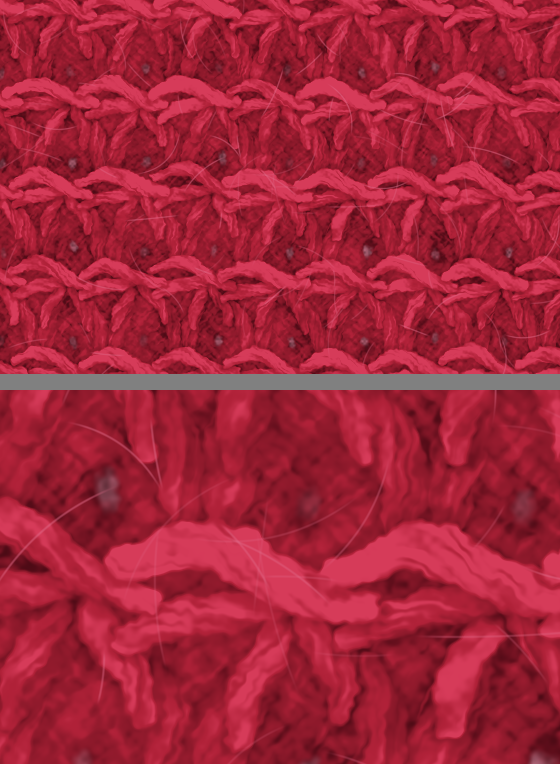
Top: the whole. Bottom: its middle third, enlarged.
A Shadertoy shader for this texture:

```glsl
const vec2 PITCH = vec2(0.193, 0.243);   // stitch width and row height
const vec2 ORIGIN = vec2(0.695, 0.504);  // centre of one ridge stitch
const float JITTER = 0.016;              // stitch displacement
const float EDGE = 0.006;                // softness of the yarn outline
const vec2 FIBRE = vec2(24.0, 175.0);    // fibre frequency along and across
const float TWIST = 0.32;                // slant of fibres in the yarn
const int HAIRS = 110;
const float HAIR_WIDTH = 0.0009;
const float PI = 3.14159265;

const vec3 DEEP = vec3(0.36, 0.05, 0.10);
const vec3 SHADE = vec3(0.56, 0.10, 0.17);
const vec3 BODY = vec3(0.69, 0.13, 0.22);
const vec3 LIGHT = vec3(0.84, 0.23, 0.35);
const vec3 GAP = vec3(0.57, 0.34, 0.40);
const vec3 HAIR = vec3(0.88, 0.42, 0.54);

float hash(vec2 p) {
    return fract(sin(dot(p, vec2(127.1, 311.7))) * 43758.545);
}

vec2 hash2(vec2 p) {
    return vec2(hash(p), hash(p + 19.7));
}

float noise(vec2 p) {
    vec2 i = floor(p), f = fract(p);
    f = f * f * (3.0 - 2.0 * f);
    return mix(mix(hash(i), hash(i + vec2(1, 0)), f.x),
               mix(hash(i + vec2(0, 1)), hash(i + vec2(1, 1)), f.x), f.y);
}

vec2 noise2(vec2 p) {
    return vec2(noise(p), noise(p + 41.3)) - 0.5;
}

// Lays a curved yarn from a to b over the surface (x: tone, y: gap amount)
void lay(inout vec2 surface, vec2 p, vec2 a, vec2 b, vec2 bend,
         float radius, float level, float seed) {
    float len = length(b - a);
    vec2 dir = (b - a) / len, side = vec2(-dir.y, dir.x);
    float along = dot(p - a, dir);
    float t = clamp(along / len, 0.0, 1.0);
    float across = dot(p - a, side) - bend.x * sin(PI * t) - bend.y * sin(2.0 * PI * t);
    float r = radius * (0.7 + 0.3 * sin(PI * t));
    float d = length(vec2(along - t * len, across));
    if (d > r * 1.7) return;

    // Contact shadow, then the rounded, twisted yarn
    surface.x *= mix(0.6, 1.0, smoothstep(r * 0.9, r * 1.7, d));
    float x = clamp(across / r, -1.0, 1.0);
    vec2 q = vec2(along, across + TWIST * along);
    float fibre = 0.65 * noise(q * FIBRE + seed * 57.0)
                + 0.35 * noise(q * FIBRE * vec2(1.6, 0.45) + seed * 91.0);
    float tone = level * (0.5 + 0.55 * sqrt(1.0 - x * x))
               + 0.62 * (fibre - 0.5) + 0.1 * x * side.y + 0.16 * (seed - 0.5);
    surface = mix(surface, vec2(tone, 0.0), smoothstep(r, r - EDGE, d));
}

// Draws one depth layer of a stitch, with p relative to its centre
void stitch(inout vec2 surface, vec2 p, int layer, vec2 id) {
    float seed = hash(id + float(layer) * 7.3);
    vec2 v = (hash2(id + float(layer) * 3.1) - 0.5) * JITTER;
    if (layer == 0) {         // sunken loop and the gap beside the ridge
        lay(surface, p, vec2(-0.065, -0.08), vec2(-0.035, -0.20) + v, vec2(0.008, 0.0), 0.027, 0.47, seed);
        lay(surface, p, vec2(0.035, -0.08), vec2(0.0, -0.20) + v, vec2(-0.008, 0.0), 0.027, 0.45, 1.0 - seed);
        float gap = length((p - vec2(0.08, 0.066) - v) * vec2(1.15, 0.8));
        surface.x *= mix(0.4, 1.0, smoothstep(0.008, 0.036, gap));
        surface.y = max(surface.y, (0.25 + 0.65 * seed) * smoothstep(0.016, 0.005, gap));
    } else if (layer == 1) {  // splayed legs hanging under the ridge
        lay(surface, p, vec2(0.052, -0.025), vec2(0.010, -0.135) + v, vec2(-0.007, 0.004), 0.020, 0.60, seed);
        lay(surface, p, vec2(0.070, -0.025), vec2(0.118, -0.130) - v, vec2(0.007, -0.004), 0.020, 0.58, 1.0 - seed);
    } else if (layer == 2) {  // lower ply rising to the right
        lay(surface, p, vec2(-0.080, -0.056) + v, vec2(0.055, -0.018), vec2(0.008, 0.003), 0.022, 0.70, seed);
    } else {                  // upper ply arching over and down
        lay(surface, p, vec2(-0.088, 0.008) + v, vec2(0.125, -0.022), vec2(0.026, 0.013),
            0.023 + 0.005 * seed, 0.77, seed);
    }
}

void mainImage(out vec4 fragColor, in vec2 fragCoord) {
    vec2 uv = fragCoord / iResolution.y;
    float pixel = 1.0 / iResolution.y;
    vec2 p = uv + 0.022 * noise2(uv * 7.0) + 0.008 * noise2(uv * 45.0) + 0.005 * noise2(uv * 130.0);

    // Matted fibres behind the stitches
    float mat = noise(vec2(p.x + p.y, p.x - p.y) * vec2(28.0, 120.0))
              + noise(vec2(p.x - p.y, p.x + p.y) * vec2(24.0, 100.0));
    vec2 surface = vec2(0.06 + 0.26 * mat, 0.0);

    vec2 home = floor((p - ORIGIN) / PITCH + 0.5);
    for (int layer = 0; layer < 4; layer++)
        for (int j = -1; j <= 1; j++)
            for (int i = -1; i <= 1; i++) {
                vec2 id = home + vec2(i, j);
                stitch(surface, p - ORIGIN - id * PITCH, layer, id);
            }

    // Fuzz and broad wear, then tone to colour
    float tone = surface.x + 0.16 * (noise(uv * 150.0) - 0.5) + 0.2 * (noise(uv * 16.0) - 0.5);
    vec3 color = mix(DEEP, SHADE, smoothstep(0.0, 0.28, tone));
    color = mix(color, BODY, smoothstep(0.25, 0.52, tone));
    color = mix(color, LIGHT, smoothstep(0.50, 0.85, tone));
    color *= mix(0.6, 1.0, smoothstep(-0.2, 0.12, tone));
    color = mix(color, GAP * (0.7 + 0.6 * noise(uv * 160.0)), surface.y);

    // Stray curved hairs
    for (int i = 0; i < HAIRS; i++) {
        vec2 key = vec2(i, 3.7);
        vec2 v = uv - hash2(key) * vec2(iResolution.x * pixel, 1.0);
        float angle = 2.0 * PI * hash(key + 5.1), size = mix(0.025, 0.09, hash(key + 8.3));
        v = mat2(cos(angle), -sin(angle), sin(angle), cos(angle)) * v;
        float d = abs(v.y - (hash(key + 2.9) - 0.5) * 9.0 * v.x * v.x);
        float line = smoothstep(HAIR_WIDTH + pixel, 0.0, d) * smoothstep(size, size * 0.6, abs(v.x));
        color = mix(color, HAIR, line * mix(0.15, 0.5, hash(key + 6.7)));
    }
    fragColor = vec4(color, 1.0);
}
```
